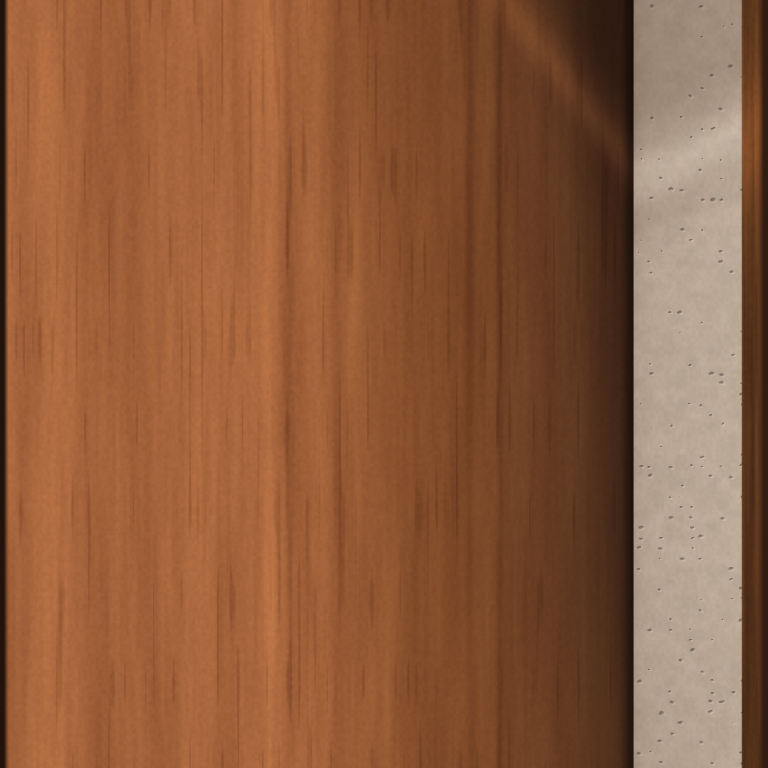
This texture is drawn by a WebGL 2 fragment shader. Its source:

```glsl
#version 300 es
precision highp float;
// Draws a wooden panel with vertical grain in raking light, beside a strip of pitted plaster.

uniform vec2 u_resolution;
out vec4 outColor;

// Layout, in canvas widths
const float PANEL_LEFT = 0.008;
const float PANEL_RIGHT = 0.825;
const float PLASTER_RIGHT = 0.966;
const float TRIM_RIGHT = 0.990;

// Palette
const vec3 WOOD_LIGHT = vec3(0.645, 0.388, 0.230);
const vec3 WOOD_MID = vec3(0.500, 0.290, 0.160);
const vec3 WOOD_DEEP = vec3(0.385, 0.228, 0.132);
const vec3 WOOD_SHADE = vec3(0.235, 0.135, 0.085);
const vec3 WOOD_TRIM = vec3(0.410, 0.240, 0.125);
const vec3 GAP = vec3(0.130, 0.070, 0.045);
const vec3 PLASTER_LIT = vec3(0.750, 0.680, 0.612);
const vec3 PLASTER_DIM = vec3(0.580, 0.500, 0.430);

// Strength of the detail
const float GRAIN = 0.32;
const float SPECKLE = 0.09;
const float PIT_CELLS = 75.0;

// Broad grain bands: centre, half width, brightness change
const int BANDS = 10;
const vec3 BAND[BANDS] = vec3[BANDS](
  vec3(0.060, 0.022, 0.06), vec3(0.150, 0.035, -0.09),
  vec3(0.270, 0.035, 0.05), vec3(0.352, 0.012, 0.08),
  vec3(0.376, 0.006, -0.12), vec3(0.437, 0.009, -0.11),
  vec3(0.465, 0.014, 0.08), vec3(0.612, 0.006, -0.17),
  vec3(0.635, 0.010, 0.07), vec3(0.651, 0.004, -0.14));

float hash(vec2 p) {
  vec3 q = fract(vec3(p.xyx) * 0.1031);
  q += dot(q, q.yzx + 33.33);
  return fract((q.x + q.y) * q.z);
}

float noise(vec2 p) {
  vec2 i = floor(p), f = fract(p);
  f = f * f * (3.0 - 2.0 * f);
  return mix(mix(hash(i), hash(i + vec2(1, 0)), f.x),
             mix(hash(i + vec2(0, 1)), hash(i + vec2(1, 1)), f.x), f.y);
}

float bell(float d, float width) {
  return exp(-d * d / (width * width));
}

// Long vertical fibres at four scales, centred on zero
float fibres(vec2 p) {
  float sum = 0.0, weight = 0.36;
  vec2 scale = vec2(24.0, 1.7);
  for (int i = 0; i < 4; i++) {
    sum += weight * (noise(p * scale + float(i) * 17.3) - 0.5);
    scale *= vec2(2.1, 1.9);
    weight *= 0.8;
  }
  return sum;
}

float speckle(vec2 p) {
  return 0.6 * noise(p * vec2(270.0, 190.0)) + 0.4 * noise(p * 430.0) - 0.5;
}

vec3 panel(vec2 p) {
  // Shade deepens to the right, most of all in the upper corner
  float x = p.x + 0.035 * smoothstep(0.6, 1.0, p.y) - 0.02 * smoothstep(0.4, 0.0, p.y);
  vec3 color = mix(WOOD_LIGHT, WOOD_MID, smoothstep(0.36, 0.58, x));
  color = mix(color, WOOD_DEEP, smoothstep(0.58, 0.75, x));
  color = mix(color, WOOD_SHADE, smoothstep(0.72, 0.825, x));

  // Diagonal beams across the shaded side
  float beam = p.y - 1.0 + 1.30 * (p.x - 0.655);
  float reach = smoothstep(0.56, 0.68, p.x);
  color += vec3(0.085, 0.052, 0.030) * bell(beam, 0.032) * reach;
  color *= 1.0 - 0.20 * smoothstep(0.02, 0.12, beam) * reach;

  // Grain
  float tone = GRAIN * fibres(p);
  for (int i = 0; i < BANDS; i++) {
    float sway = 0.003 * (noise(vec2(p.y * 4.0, float(i))) - 0.5);
    float fade = 0.5 + 0.7 * noise(vec2(p.y * 3.0, float(i) + 20.0));
    tone += BAND[i].z * fade * bell(p.x + sway - BAND[i].x, BAND[i].y);
  }
  float pores = smoothstep(0.76, 0.95, noise(p * vec2(190.0, 9.0) + 60.0));
  tone += 0.07 * (noise(p * vec2(7.0, 5.0) + 4.0) - 0.5) - 0.11 * pores;
  tone += SPECKLE * speckle(p);
  color *= 1.0 + tone * vec3(0.85, 1.08, 1.18);

  // Dark edges
  color *= mix(0.5, 1.0, smoothstep(0.0, 0.020, PANEL_RIGHT - p.x));
  return mix(GAP, color, smoothstep(PANEL_LEFT - 0.004, PANEL_LEFT + 0.004, p.x));
}

// Scattered pits: x is the dark hollow, y its lit rim
vec2 pits(vec2 p) {
  vec2 cell = floor(p * PIT_CELLS), local = fract(p * PIT_CELLS);
  vec2 centre = 0.35 + 0.3 * vec2(hash(cell + 7.0), hash(cell + 19.0));
  float radius = 0.10 + 0.18 * hash(cell + 31.0);
  float cluster = noise(p * 13.0 + 5.0) * smoothstep(0.9, 0.65, p.y);
  float present = step(0.91 - 0.22 * cluster, hash(cell + 43.0));
  vec2 d = (local - centre) * vec2(0.8, 1.2) + 0.15 * (noise(p * 300.0) - 0.5);
  return present * vec2(smoothstep(radius, radius * 0.3, length(d)),
                        smoothstep(radius, radius * 0.3, length(d + vec2(-0.10, 0.14))));
}

vec3 plaster(vec2 p) {
  float across = (p.x - PANEL_RIGHT) / (PLASTER_RIGHT - PANEL_RIGHT);
  float h = p.y - 0.065 * across;
  float lit = 0.83 - 0.60 * smoothstep(0.76, 0.86, h);
  lit += 0.20 * bell(h - 0.765, 0.025) - 0.28 * bell(h - 0.705, 0.028) * (1.0 - 0.6 * across);
  lit += 0.16 * (across - 0.4) - 0.25 * exp(-across * 14.0) - 0.10 * smoothstep(0.3, 0.0, p.y);
  vec3 color = mix(PLASTER_DIM, PLASTER_LIT, lit);
  vec2 pit = pits(p);
  color *= 1.0 + 0.05 * (noise(p * 70.0) - 0.5) + 0.06 * speckle(p);
  return color * (1.0 + 0.10 * pit.y - 0.34 * pit.x);
}

vec3 trim(vec2 p) {
  vec3 color = WOOD_TRIM * (1.0 + 0.7 * fibres(p * vec2(2.0, 1.0)) + SPECKLE * speckle(p));
  color *= 0.9 + 0.35 * bell(p.y - 0.83, 0.09);
  return mix(color, GAP * 1.5, smoothstep(TRIM_RIGHT - 0.004, TRIM_RIGHT + 0.006, p.x));
}

void main() {
  vec2 p = gl_FragCoord.xy / u_resolution;
  float soft = 1.0 / u_resolution.x;
  vec3 color = mix(panel(p), plaster(p), smoothstep(-soft, soft, p.x - PANEL_RIGHT));
  color = mix(color, trim(p), smoothstep(-soft, soft, p.x - PLASTER_RIGHT));
  outColor = vec4(clamp(color, 0.0, 1.0), 1.0);
}
```
